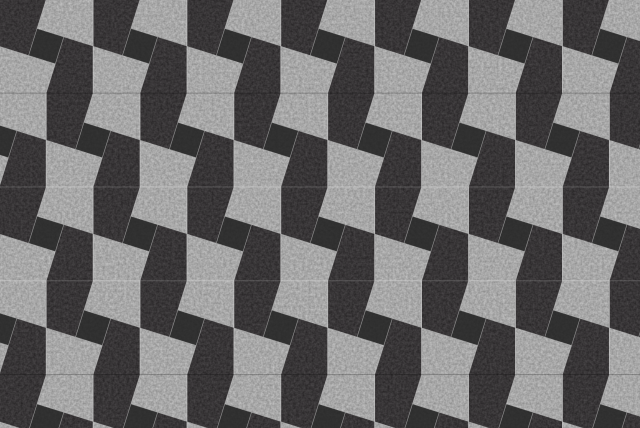
A Shadertoy shader for this pattern:

```glsl
// Interlocking light and charcoal slanted blocks with small dark squares, thin pale seams and fine grain.

vec2 hashGradient(vec2 cell) {
    vec3 h = fract(cell.xyx * vec3(0.1031, 0.1030, 0.0973));
    h += dot(h, h.yzx + 33.33);
    float angle = 6.2832 * fract((h.x + h.y) * h.z);
    return vec2(cos(angle), sin(angle));
}

float gradientNoise(vec2 p) {
    vec2 i = floor(p), f = p - i;
    vec2 u = f * f * f * (f * (f * 6.0 - 15.0) + 10.0);
    vec2 e = vec2(1.0, 0.0);
    float bottom = mix(dot(hashGradient(i), f),
                       dot(hashGradient(i + e.xy), f - e.xy), u.x);
    float top = mix(dot(hashGradient(i + e.yx), f - e.yx),
                    dot(hashGradient(i + e.xx), f - e.xx), u.x);
    return mix(bottom, top, u.y);
}

// Share of a pixel covered by a line of the given half width
float lineCoverage(float dist, float halfWidth, float pixel) {
    return clamp((dist + halfWidth) / pixel + 0.5, 0.0, 1.0)
         - clamp((dist - halfWidth) / pixel + 0.5, 0.0, 1.0);
}

vec3 blockPattern(vec2 p, float grain, float pixel) {
    // Every other row shifts by half a cell
    float row = floor(p.y);
    vec2 q = vec2(fract(p.x + 0.5 * row), p.y - row);

    // Signed distances to two pairs of parallel slanted edges
    float slope = 0.313;
    float unit = inversesqrt(1.0 + slope * slope);
    float lower = (q.y - 0.5 - slope * q.x) * unit;
    float upper = lower + slope * unit;
    float left = (q.x - 0.5 + slope * q.y) * unit;
    float right = left - slope * unit;

    bool isLight = (lower > 0.0 && right < 0.0) || (upper < 0.0 && left > 0.0);
    bool isSquare = upper > 0.0 && lower < 0.0 && left > 0.0 && right < 0.0;

    // Block faces
    vec3 color = vec3(0.220, 0.210, 0.216) + 0.065 * grain;
    if (isLight) color = vec3(0.658) + 0.10 * grain;
    if (isSquare) color = vec3(0.188) + 0.015 * grain;

    // Slanted seams: the steep ones are brighter and stop at the square
    float steep = 0.0;
    if (lower < 0.0) steep = lineCoverage(left, 0.0035, pixel);
    if (upper > 0.0) steep = max(steep, lineCoverage(right, 0.0035, pixel));
    float shallow = 0.0;
    if (left > 0.0) shallow = lineCoverage(upper, 0.003, pixel);
    if (right < 0.0) shallow = max(shallow, lineCoverage(lower, 0.003, pixel));
    color = mix(color, vec3(0.74), 0.65 * steep);
    color = mix(color, vec3(0.62), 0.40 * shallow);

    // Upright seams
    float upright = lineCoverage(min(q.x, 1.0 - q.x), 0.004, pixel);
    color = mix(color, vec3(0.80), 0.85 * upright);

    // Level seams: one dark, then two pale
    float nearestRow = floor(p.y + 0.5);
    float level = lineCoverage(p.y - nearestRow, 0.004, pixel);
    bool darkSeam = mod(nearestRow, 3.0) == 1.0;
    vec3 seam = darkSeam ? color * 0.68 : mix(color, vec3(0.82), isLight ? 0.8 : 0.3);
    return mix(color, seam, level);
}

void mainImage(out vec4 fragColor, in vec2 fragCoord) {
    // Cell units, measured down from the top left
    float pixel = 4.56 / iResolution.y;
    vec2 p = vec2(fragCoord.x, iResolution.y - fragCoord.y) * pixel + 0.008;

    float grain = gradientNoise(p * 31.0) + 0.8 * gradientNoise(p * 57.0 + 19.0);

    // Average a 3 by 3 grid of samples to smooth the edges
    vec3 color = vec3(0.0);
    for (int y = -1; y <= 1; y++)
        for (int x = -1; x <= 1; x++)
            color += blockPattern(p + vec2(x, y) * pixel / 3.0, grain, pixel / 3.0);
    fragColor = vec4(color / 9.0, 1.0);
}
```
